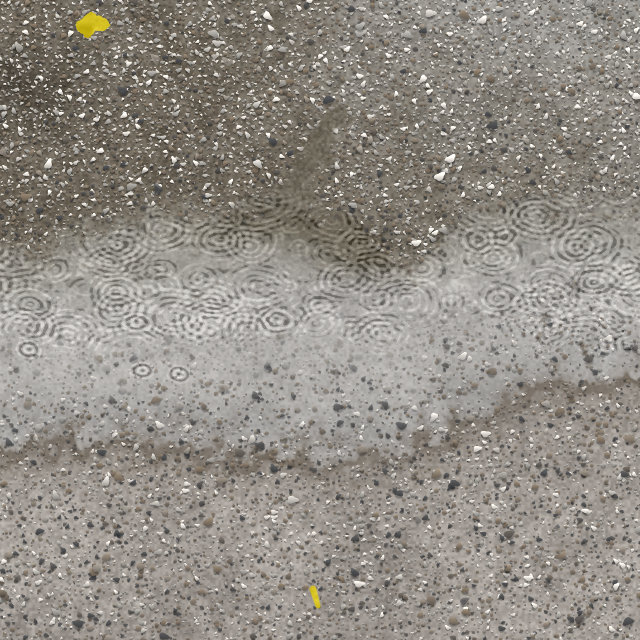
A WebGL 2 fragment shader for this texture:

```glsl
#version 300 es
precision highp float;
// Rain on a shallow puddle between wet gravel (above) and a gritty path (below).
// Shore curves split the zones; hashed cells scatter stones and ring waves.
uniform vec2 u_resolution;
out vec4 fragColor;

const vec3 WET_MUD = vec3(0.43, 0.40, 0.35);
const vec3 PALE_MUD = vec3(0.61, 0.60, 0.58);
const vec3 PATH = vec3(0.635, 0.61, 0.585);
const vec3 CLOUDY = vec3(0.71, 0.70, 0.69);
const vec3 GREY_WATER = vec3(0.61, 0.60, 0.57);
const vec3 MURK = vec3(0.45, 0.425, 0.37);
const vec3 SHORE_DIRT = vec3(0.37, 0.33, 0.28);
const vec3 SLATE = vec3(0.29, 0.295, 0.305);
const vec3 TAN = vec3(0.52, 0.46, 0.39);
const vec3 STONE = vec3(0.66, 0.65, 0.63);
const vec3 QUARTZ = vec3(0.95, 0.93, 0.90);
const vec3 LEAF = vec3(0.88, 0.80, 0.18);
const float WAVELENGTH = 0.0125;
const float SQUASH = 1.5;
const float TAU = 6.28318;
// Lone drops: centre and radius
const vec3 DROPS[5] = vec3[5](vec3(0.215, 0.493, 0.032), vec3(0.22, 0.42, 0.026),
  vec3(0.28, 0.417, 0.024), vec3(0.045, 0.452, 0.027), vec3(0.435, 0.50, 0.036));

vec2 hash2(vec2 p) {
  vec3 q = fract(p.xyx * vec3(0.1031, 0.1030, 0.0973));
  q += dot(q, q.yzx + 33.33);
  return fract((q.xx + q.yz) * q.zy);
}
float noise(vec2 p) {
  vec2 i = floor(p), f = fract(p);
  f *= f * (3.0 - 2.0 * f);
  return mix(mix(hash2(i).x, hash2(i + vec2(1, 0)).x, f.x),
             mix(hash2(i + vec2(0, 1)).x, hash2(i + 1.0).x, f.x), f.y);
}
float fbm(vec2 p) {
  float sum = 0.0, amp = 0.53;
  for (int i = 0; i < 4; i++) { sum += amp * noise(p); p = p * 2.03 + 17.0; amp *= 0.5; }
  return sum;
}
float blob(vec2 p, vec2 centre, vec2 size) {
  vec2 d = (p - centre) / size;
  return exp(-dot(d, d));
}
float segment(vec2 p, vec2 a, vec2 b) {
  vec2 ab = b - a;
  return length(p - a - ab * clamp(dot(p - a, ab) / dot(ab, ab), 0.0, 1.0));
}
vec3 stoneColour(float t) {
  vec3 c = mix(SLATE, TAN, smoothstep(0.1, 0.35, t));
  c = mix(c, STONE, smoothstep(0.4, 0.65, t));
  return mix(c, QUARTZ, smoothstep(0.7, 0.95, t));
}
// One layer of faceted stones, lit from above
void layStones(inout vec3 col, vec2 p, float size, float density, float bias, float opacity) {
  vec2 g = p / size;
  float soft = 0.8 / (size * u_resolution.y);
  for (int k = 0; k < 9; k++) {
    vec2 id = floor(g) + vec2(k % 3 - 1, k / 3 - 1), key = id + size * 2e4;
    vec2 place = hash2(key), look = hash2(key + 71.0), shape = hash2(key + 139.0);
    float alpha = opacity * smoothstep(0.0, 0.06, density - look.x);
    vec2 d = g - id - 0.5 - (place - 0.5) * 0.8;
    float radius = mix(0.2, 0.5, shape.x * shape.x), a = (shape.y - 0.5) * 2.4;
    vec2 e = mat2(cos(a), sin(a), -sin(a), cos(a)) * d * vec2(1.0, 1.6);
    float facets = 1.0 + 0.18 * sin(3.0 * atan(e.y, e.x) + place.x * TAU);
    float dist = length(e) - radius * facets;
    float shadow = length(d + vec2(0.0, 0.14)) - radius * 0.85;
    col *= 1.0 - 0.33 * alpha * smoothstep(0.12, -0.1, shadow);
    vec3 stone = stoneColour(pow(look.y, bias)) * (1.0 + 0.28 * clamp(d.y / radius, -1.0, 1.0));
    col = mix(col, stone, alpha * smoothstep(soft, -soft, dist));
  }
}
float ring(vec2 p, vec2 centre, float radius, float phase) {
  float d = length((p - centre) * vec2(1.0, SQUASH));
  return sin(d / WAVELENGTH * TAU + phase) * smoothstep(radius, radius * 0.6, d);
}
float rainRings(vec2 p, float size) {
  float sum = 0.0;
  for (int k = 0; k < 9; k++) {
    vec2 id = floor(p / size) + vec2(k % 3 - 1, k / 3 - 1);
    vec2 h = hash2(id + size * 900.0), r = hash2(id + 53.0);
    sum += ring(p, (id + h) * size, size * mix(0.5, 1.0, r.x), r.y * TAU) * mix(0.6, 1.0, r.y);
  }
  return sum;
}

void main() {
  vec2 p = gl_FragCoord.xy / u_resolution;
  float stain = fbm(p * 7.0) - 0.5, rough = fbm(p * 38.0 + 9.0) - 0.5;

  // Zones: gravel above, water, path below, muddy channel
  float upper = 0.60 + 0.075 * smoothstep(0.0, 0.3, p.x) - 0.09 * blob(p.xx, vec2(0.64, p.x), vec2(0.08, 1));
  float lower = 0.30 + 0.012 * sin(p.x * 9.0) + 0.11 * smoothstep(0.55, 1.0, p.x);
  float gravel = smoothstep(-0.03, 0.03, p.y - upper + 0.08 * rough + 0.04 * stain);
  float path = smoothstep(0.04, -0.03, p.y - lower + 0.1 * rough);
  float water = (1.0 - gravel) * (1.0 - path);
  float bank = segment(p, vec2(0.45, 0.68), vec2(0.53, 0.82)) + 0.06 * rough + 0.06 * (p.y - 0.68);
  float channel = smoothstep(0.04, 0.01, bank);

  // Base colours
  vec3 mud = mix(WET_MUD, PALE_MUD, smoothstep(0.25, 1.0, p.x * 0.75 + (p.y - 0.7) * 0.9 + stain * 0.5));
  mud *= 1.0 - 0.22 * blob(p, vec2(0.03, 0.86), vec2(0.1, 0.06));
  float murk = blob(p, vec2(0.46, 0.655), vec2(0.16, 0.035)) + blob(p, vec2(0.57, 0.61), vec2(0.08, 0.04));
  vec3 pool = mix(CLOUDY, GREY_WATER, smoothstep(0.46, 0.62, p.y - 0.06 * p.x + 0.1 * stain));
  pool = mix(pool, MURK, min(murk, 1.0)) + 0.16 * stain;
  pool *= 1.0 - 0.1 * smoothstep(0.1, 0.02, p.y - lower);
  vec3 col = mix(mix(pool, mud, gravel), PATH + 0.16 * stain, path);
  col = mix(col, MURK, channel * gravel);
  col += 0.14 * (noise(p * 230.0) - 0.5 + rough) * mix(1.0, 0.6, water);

  // Dark broken shoreline
  float edge = p.y - lower + 0.012 + 0.09 * rough;
  float shore = blob(vec2(edge), vec2(0, edge), vec2(0.011, 1)) + 0.4 * blob(vec2(edge), vec2(-0.01, edge), vec2(0.03, 1));
  col = mix(col, SHORE_DIRT, min(shore, 1.0) * (0.55 + 0.8 * stain));

  // Stones, fading out under deeper water
  float shallow = smoothstep(0.2, 0.03, p.y - lower + 0.15 * stain);
  float opacity = gravel * (1.0 - 0.85 * channel) + path * 0.9 + water * mix(0.15, 0.75, shallow);
  float bias = mix(0.92, 0.55, gravel * smoothstep(0.6, 0.95, p.y + 0.1 * p.x));
  layStones(col, p, 0.0075, gravel * 0.85 + path * 0.6 + water * 0.45, bias, opacity * 0.85);
  layStones(col, p, 0.0115, gravel * 0.65 + path * 0.45 + water * 0.4, bias, opacity);
  layStones(col, p, 0.018, gravel * 0.15 + path * 0.25 + water * 0.25, bias * 1.5, opacity);

  // Ring waves crowd the far water, lone drops the calm part
  vec2 q = p + 0.008 * (vec2(noise(p * 28.0), noise(p * 28.0 + 40.0)) - 0.5);
  float wave = rainRings(q, 0.1) * 0.65 + rainRings(q, 0.065) * 0.65 + rainRings(q, 0.04) * 0.4;
  wave += 1.5 * (noise(q * vec2(55, 130)) - 0.5);
  wave *= smoothstep(0.41, 0.52, p.y + 0.12 * stain);
  for (int i = 0; i < 5; i++) wave += ring(q, DROPS[i].xy, DROPS[i].z, 1.0);
  col += water * (0.13 * smoothstep(0.1, 1.0, -wave) - 0.2 * smoothstep(0.2, 1.0, wave));

  // Yellow leaves
  float soft = 1.0 / u_resolution.y;
  float leaf = length((p - vec2(0.147, 0.963)) * vec2(0.8, 1.3)) - 0.016 + 0.05 * rough;
  float sliver = segment(p, vec2(0.489, 0.079), vec2(0.497, 0.053)) - 0.0045 - 0.06 * (p.y - 0.066);
  col = mix(col, LEAF + 0.5 * rough, smoothstep(soft, -soft, min(leaf, sliver)));
  fragColor = vec4(clamp(col, 0.0, 1.0), 1.0);
}
```
